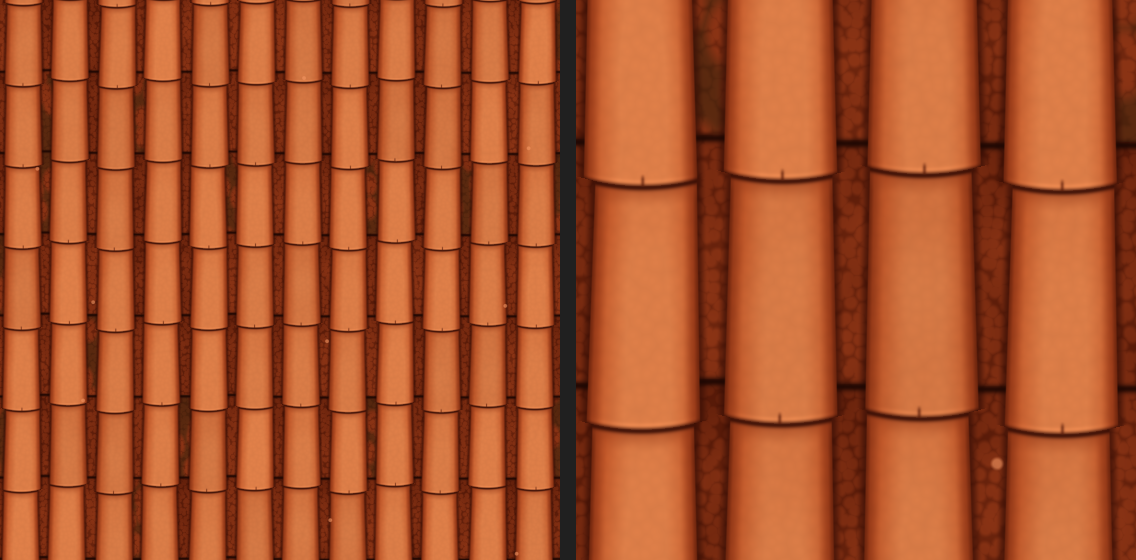
Left, the full canvas; right, a detail of the centre.
Give the GLSL for this texture, as a WebGL 1 fragment shader.

```glsl
precision highp float;
// Clay barrel-tile roof: columns of tapered, overlapping half-round tiles
// with sagging lips, over rough shaded channels. Each tile is placed from its
// column and row index; hashes vary it and cellular noise roughens the clay.

uniform vec2 u_resolution;

const float COLUMNS = 12.0;
const float ROWS = 6.9;
const float LIP_PHASE = 0.11;       // height of the lips, in rows
const float CHANNEL_PHASE = -0.03;  // height of the channel joints, in rows
const float STAGGER = 0.05;         // lip offset between columns
const float DRIFT = 0.06;           // sideways lean of the whole roof
const float SAG = 0.03;             // curve of each lip
const float WIDE = 0.405;           // half width at the lip, in columns
const float NARROW = 0.362;         // half width at the covered end
const float JITTER = 0.04;          // sideways misplacement of tiles
const float GRAIN = 150.0;          // channel grains across the canvas

const vec3 CLAY_LIGHT = vec3(0.84, 0.47, 0.265);
const vec3 CLAY_MID = vec3(0.75, 0.34, 0.16);
const vec3 CLAY_EDGE = vec3(0.58, 0.22, 0.09);
const vec3 CHANNEL_LIGHT = vec3(0.54, 0.20, 0.08);
const vec3 CHANNEL_DARK = vec3(0.34, 0.10, 0.03);
const vec3 SHADOW = vec3(0.20, 0.045, 0.015);
const vec3 MOSS = vec3(0.23, 0.14, 0.05);

float hash(vec2 p) {
  p = fract(p * vec2(0.1031, 0.1137) + 0.137);
  p += dot(p, p.yx + 19.19);
  return fract((p.x + p.y) * p.x * 7.31);
}

// Distance to the nearest scattered point, about 0 to 1.
float cellular(vec2 p) {
  vec2 cell = floor(p);
  float nearest = 2.0;
  for (int j = -1; j <= 1; j++) {
    for (int i = -1; i <= 1; i++) {
      vec2 c = cell + vec2(float(i), float(j));
      vec2 point = c + vec2(hash(c), hash(c + 41.7));
      nearest = min(nearest, distance(p, point));
    }
  }
  return nearest;
}

// Soft line of a given width centred on zero.
float line(float d, float width) {
  return exp(-d * d / (width * width));
}

// Rough channel between the columns; gap is the distance from the tile side.
vec3 channelColor(vec2 p, float x, float gap) {
  float index = floor(x + 0.5);
  float y = p.y * ROWS + CHANNEL_PHASE + 0.05 * (hash(vec2(index, 7.0)) - 0.5);
  float v = fract(y);
  float fromJoint = v - step(0.5, v);
  float age = hash(vec2(index, floor(y)) + 23.0);

  float pits = cellular(p * GRAIN);
  float patches = cellular(p * vec2(34.0, 22.0));
  float tone = 0.95 - 0.55 * smoothstep(0.35, 0.85, pits) - 0.35 * patches;
  tone += 0.35 * (age - 0.5) - 0.30 * smoothstep(0.5, 1.0, v);
  vec3 color = mix(CHANNEL_DARK, CHANNEL_LIGHT, clamp(tone, 0.0, 1.0));

  float moss = step(0.88, age) * smoothstep(0.3, 0.6, patches);
  color = mix(color, MOSS, 0.55 * moss);
  color = mix(color, SHADOW, 0.65 * (1.0 - smoothstep(0.0, 0.07, gap)));
  float joint = line(fromJoint + 0.012, 0.018);
  return mix(color, SHADOW * 0.55, 0.9 * joint);
}

// Rounded clay; s runs -1 to 1 across the tile, v from lip to covered end.
vec3 tileColor(vec2 p, float s, float v, vec2 id) {
  float side = abs(s);
  float fromLip = v - step(0.5, v);
  float kiln = hash(id + 3.0) - 0.5;
  float mottle = cellular(p * vec2(26.0, 17.0) + id) - 0.45;
  float speckle = cellular(p * GRAIN * 0.9) - 0.45;

  // Round shading, redder toward the covered end
  float lit = 1.0 - smoothstep(0.25, 1.0, abs(s - 0.06));
  lit += 0.22 * kiln - 0.14 * mottle - 0.20 * smoothstep(0.45, 1.0, v);
  vec3 color = mix(CLAY_MID, CLAY_LIGHT, clamp(lit * 1.15, 0.0, 1.1));
  color = mix(color, CLAY_EDGE, smoothstep(0.68, 0.97, side));
  color = mix(color, CHANNEL_DARK, 0.55 * smoothstep(0.90, 1.0, side));
  color *= 1.0 + 0.05 * kiln - 0.035 * speckle;

  // Lip: pale rim, dark underside, soft cast shadow and centre notch
  color += vec3(0.07, 0.05, 0.035) * line(fromLip - 0.017, 0.010) * (1.0 - side * side);
  color = mix(color, CLAY_EDGE, 0.5 * smoothstep(0.90, 1.0, v));
  color = mix(color, SHADOW, 0.85 * line(fromLip + 0.006, 0.013));
  float notch = line(s - 0.12 * kiln, 0.035) * (1.0 - smoothstep(0.025, 0.055, v));
  return mix(color, CHANNEL_DARK, 0.6 * notch * step(0.25, hash(id + 61.0)));
}

void main() {
  vec2 p = gl_FragCoord.xy / u_resolution;

  // Column and row of the tile
  float x = p.x * COLUMNS + 0.025 + DRIFT * (0.5 - p.y);
  float column = floor(x);
  float across = fract(x) - 0.5;
  float y = p.y * ROWS + LIP_PHASE + STAGGER * cos(2.618 * (column - 2.0));
  y += SAG * (1.0 - across * across / (WIDE * WIDE));
  vec2 id = vec2(column, floor(y));
  float v = fract(y);

  // Tapered, slightly misplaced and tilted outline
  float shift = JITTER * (hash(id) - 0.5) + JITTER * (hash(id + 17.0) - 0.5) * v;
  float halfWidth = mix(WIDE, NARROW, v);
  float offset = across - shift;
  float gap = abs(offset) - halfWidth;
  float pixel = COLUMNS / u_resolution.x;
  float cover = 1.0 - smoothstep(-pixel, pixel, gap);

  vec3 color = channelColor(p, x, gap);
  color = mix(color, tileColor(p, offset / halfWidth, v, id), cover);

  // A few tiny pale chips
  float chip = 1.0 - smoothstep(0.006, 0.014, cellular(p * 3.0 + 5.0));
  color = mix(color, CLAY_LIGHT + 0.12, 0.6 * chip);
  gl_FragColor = vec4(color, 1.0);
}
```
